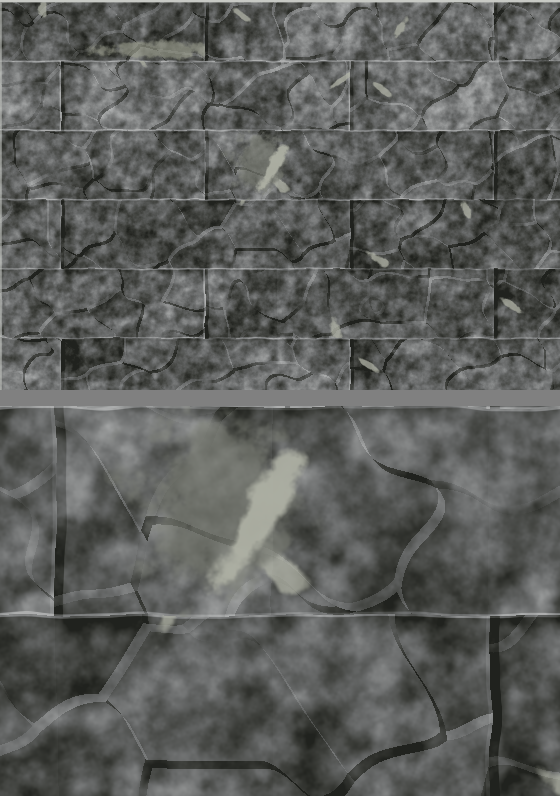
Top, the full canvas; bottom, a detail of the centre.
A Shadertoy shader for this texture:

```glsl
// Split-face dark slate cladding in a running bond: six courses of long blocks.
// Each block gets its own tone, chipped facets lit by a height difference,
// mottled grain, thin pale or shadowed joints and a few pale mineral marks.

const vec2 BLOCK = vec2(0.741, 0.1775); // block size in canvas heights

float hash(vec2 p) {
    vec3 a = fract(vec3(p.xyx) * 0.1031);
    a += dot(a, a.yzx + 33.33);
    return fract((a.x + a.y) * a.z);
}

vec2 hash2(vec2 p) {
    return vec2(hash(p), hash(p + 47.3));
}

float noise(vec2 p) {
    vec2 i = floor(p), f = fract(p);
    f = f * f * (3.0 - 2.0 * f);
    return mix(mix(hash(i), hash(i + vec2(1, 0)), f.x),
               mix(hash(i + vec2(0, 1)), hash(i + vec2(1, 1)), f.x), f.y);
}

float fbm(vec2 p) {
    float sum = 0.0, amp = 0.53;
    for (int k = 0; k < 4; k++) {
        sum += amp * noise(p);
        p = mat2(1.6, 1.2, -1.2, 1.6) * p + 5.7;
        amp *= 0.5;
    }
    return sum;
}

// Broken stone height: randomly tilted cells plus finer roughness.
float relief(vec2 p) {
    vec2 warp = vec2(noise(p * 14.0), noise(p * 14.0 + 31.0)) - 0.5;
    vec2 g = (p + 0.07 * warp) * vec2(7.0, 8.0);
    vec2 cell = floor(g);
    float nearest = 9.0, height = 0.0;
    for (int j = -1; j <= 1; j++)
    for (int i = -1; i <= 1; i++) {
        vec2 c = cell + vec2(i, j);
        vec2 d = g - c - hash2(c);
        if (dot(d, d) < nearest) {
            nearest = dot(d, d);
            height = dot(hash2(c + 19.0) - 0.5, d);
        }
    }
    return height + 0.32 * fbm(p * 18.0);
}

// Ragged slanted ellipse, 1 inside and 0 outside.
float mark(vec2 d, vec2 size, float slant) {
    float ragged = fbm(d * 50.0 + size * 900.0) - 0.5;
    d.x += slant * d.y;
    return 1.0 - smoothstep(0.6, 1.1, length(d / size) + 1.3 * ragged);
}

float line(float d, float halfWidth, float px) {
    return 1.0 - smoothstep(halfWidth - px * 0.5, halfWidth + px, abs(d));
}

void mainImage(out vec4 fragColor, in vec2 fragCoord) {
    float px = 1.0 / iResolution.y;
    vec2 s = vec2(fragCoord.x, iResolution.y - fragCoord.y) * px;

    // Courses and blocks, with slightly uneven edges; y runs downward.
    vec2 w = s + 0.004 * (vec2(noise(s * 30.0), noise(s * 30.0 + 9.0)) - 0.5);
    float row = floor((w.y + 0.0205) / BLOCK.y);
    float shift = mod(row, 2.0) < 0.5 ? 0.526 : 0.157;
    float column = floor((w.x - shift) / BLOCK.x);
    vec2 id = vec2(column, row) + 11.0;
    vec2 q = vec2(w.x - shift - column * BLOCK.x, w.y + 0.0205 - row * BLOCK.y);
    vec2 p = s + id * vec2(7.3, 3.1);

    // Stone tone: block, panel, broad clouds, grain and lit relief.
    float tone = 0.363 + 0.09 * (hash(id) - 0.5);
    tone += 0.045 * (hash(id * 3.0 + floor(q.x / 0.185)) - 0.5);
    tone += 0.26 * (fbm(p * 9.0) - 0.5) + 0.46 * (fbm(p * 46.0) - 0.5);
    float lit = relief(p) - relief(p - vec2(0.006, 0.007));
    tone += 1.2 * clamp(lit, -0.13, 0.08);

    // Recessed strip at the left end of some blocks.
    float strip = 1.0 - smoothstep(0.045, 0.062, q.x + 0.015 * noise(s * 40.0));
    tone -= 0.09 * strip * step(0.4, hash(id + 5.0));

    // Joints: broken pale ledges, soft shadow below, dark or pale upright gaps.
    float ledge = min(q.y, BLOCK.y - q.y);
    tone -= 0.07 * (1.0 - smoothstep(0.0, 0.016, q.y));
    tone += line(ledge, 0.0016, px) * (0.06 + 0.24 * noise(vec2(s.x * 9.0, row * 7.0)));
    float gap = hash(id + 23.0);
    tone -= line(q.x - 0.004, 0.004, px) * mix(0.08, 0.24, gap) * (0.5 + 0.5 * noise(s * 25.0));
    tone += line(BLOCK.x - q.x, 0.003, px) * mix(0.25, 0.04, gap);

    tone = clamp(tone, 0.13, 0.68);
    float cool = smoothstep(0.2, 0.45, tone);
    vec3 color = tone + vec3(-0.003, 0.004, mix(-0.013, 0.004, cool));

    // Small pale chips scattered through the blocks.
    vec3 pale = vec3(0.69, 0.70, 0.65);
    for (int k = 0; k < 2; k++) {
        vec2 r = hash2(id + float(k) * 13.0 + 61.0);
        vec2 size = mix(vec2(0.010, 0.018), vec2(0.018, 0.032), r.yx);
        float chip = mark(q - r * BLOCK, size, 3.0 * (r.x - 0.5));
        color = mix(color, pale, 0.75 * chip * step(0.5, hash(id * 2.0 + float(k))));
    }

    // One long seam and one smooth facet crossed by a bright streak.
    float seam = mark(s - vec2(0.40, 0.127), vec2(0.15, 0.024), 0.0);
    color = mix(color, vec3(0.54, 0.55, 0.50) + 0.3 * (tone - 0.36), 0.85 * seam * step(column, -0.5) * step(row, 0.5));
    float inCourse = 1.0 - step(0.5, abs(row - 2.0));
    float facet = mark(s - vec2(0.665, 0.415), vec2(0.075, 0.080), 0.0);
    color = mix(color, vec3(0.46, 0.47, 0.44) + 0.3 * (tone - 0.36), 0.85 * facet * inCourse);
    float streak = mark(s - vec2(0.698, 0.431), vec2(0.018, 0.065), 0.5);
    color = mix(color, pale, 0.9 * streak * inCourse);

    // Pale border along the top and left.
    float border = max(line(s.y, 0.0055, px), 0.6 * line(s.x, 0.004, px));
    color = mix(color, vec3(0.78, 0.79, 0.77), border);
    fragColor = vec4(color, 1.0);
}
```
